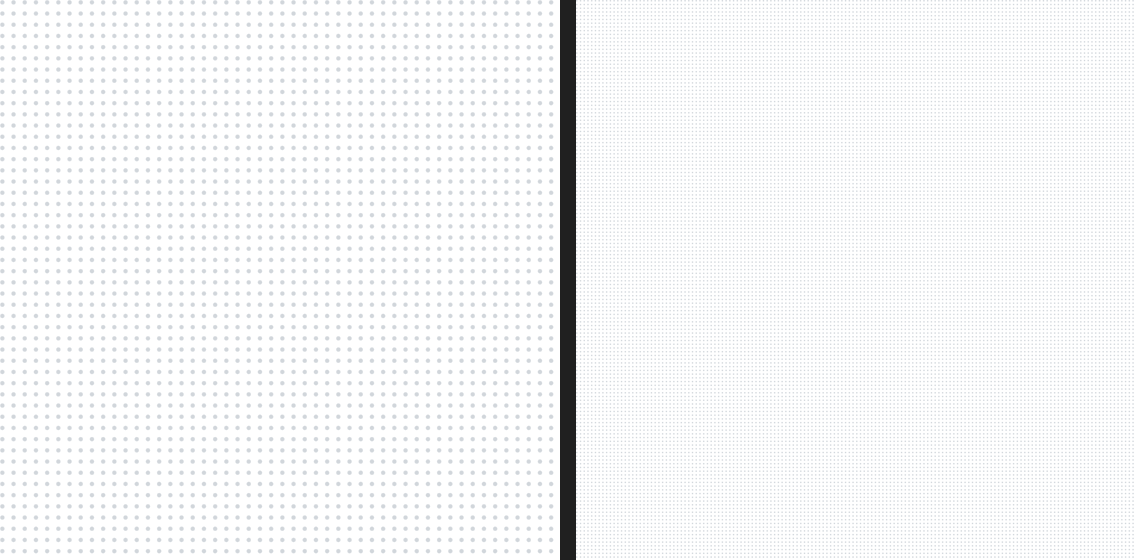
Left: one tile. Right: repeated 3 by 3.
A WebGL 1 fragment shader for this pattern:

```glsl
precision highp float;
// Fine square grid of small pale grey dots on white.

uniform vec2 u_resolution;

const float REPEATS = 50.0;                  // dots across and down
const vec2 DOT_CENTER = vec2(0.21, 0.79);    // position inside a cell
const float DOT_RADIUS = 0.19;               // in cell widths
const vec3 PAPER_COLOR = vec3(1.0);
const vec3 DOT_COLOR = vec3(0.82, 0.84, 0.86);

// Signed distance to the nearest dot, wrapped across cell borders.
float dotDistance(vec2 grid, vec2 center, float radius) {
  vec2 offset = fract(grid - center + 0.5) - 0.5;
  return length(offset) - radius;
}

// Coverage of a shape, with an edge as wide as the given softness.
float coverage(float dist, float softness) {
  return clamp(0.5 - dist / softness, 0.0, 1.0);
}

void main() {
  vec2 uv = gl_FragCoord.xy / u_resolution;
  float pixelSize = REPEATS / min(u_resolution.x, u_resolution.y);

  float dist = dotDistance(uv * REPEATS, DOT_CENTER, DOT_RADIUS);
  float ink = coverage(dist, 1.2 * pixelSize);

  gl_FragColor = vec4(mix(PAPER_COLOR, DOT_COLOR, ink), 1.0);
}
```
